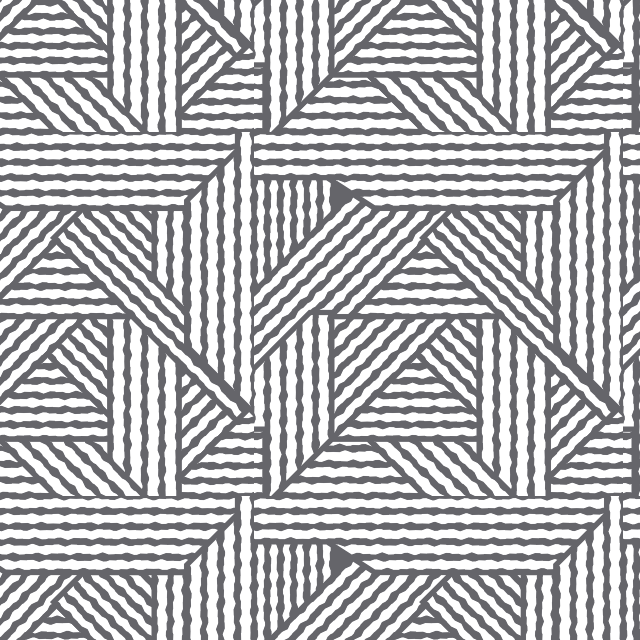
Reproduce this pattern procedurally as a Shadertoy shader.

```glsl
// Repeating patchwork of hand-cut wavy stripes in interlocking straight and diagonal blocks.

const float CANVAS = 768.0;              // design units down the canvas
const vec2 PERIOD = vec2(443.0, 437.0);  // size of one repeat
const vec2 ORIGIN = vec2(305.0, 158.0);  // corner of one repeat, from the top left
const vec3 INK = vec3(0.395, 0.395, 0.417);
const vec3 PAPER = vec3(1.0);
const float LINE = 8.0;                  // ink width between stripes
const float RIM = 3.2;                   // half ink width between blocks

// Stripe normals
const vec2 ACROSS_X = vec2(1.0, 0.0);
const vec2 ACROSS_Y = vec2(0.0, 1.0);
const vec2 SLASH = vec2(0.70711, 0.70711);
const vec2 BACKSLASH = vec2(0.70711, -0.70711);

float hash(float n) {
    return fract(sin(n * 12.99) * 437.58);
}

float triangleWave(float t) {
    return abs(fract(t) - 0.5) * 4.0 - 1.0;
}

// Layered angular waves for a roughly cut edge
float wobble(float t, float seed) {
    float phase = hash(seed);
    return 1.1 * triangleWave(t / 27.0 + phase)
         + 0.75 * triangleWave(t / 15.3 + phase * 7.3);
}

float fill(float d, float pixel) {
    return 1.0 - smoothstep(-0.6 * pixel, 0.6 * pixel, d);
}

float band(float v, float low, float high) {
    return max(low - v, v - high);
}

float max3(float a, float b, float c) {
    return max(a, max(b, c));
}

// Signed distance to the nearest stripe
float stripes(vec2 q, vec2 normal, float start, float spacing) {
    float s = (dot(q, normal) - start) / spacing;
    float along = dot(q, vec2(-normal.y, normal.x));
    float f = fract(s) - 0.5;
    float seed = floor(s) * 2.0 + step(0.0, f) + start * 0.37;
    return abs(f) * spacing - 0.5 * (spacing - LINE) + wobble(along, seed);
}

// Paints one striped block, outlined in ink, over the earlier blocks
void block(inout float paper, vec2 q, float region, vec2 normal,
           float start, float spacing, float pixel) {
    float stripe = max(stripes(q, normal, start, spacing), region + RIM);
    paper = mix(paper, fill(stripe, pixel), fill(region - RIM, pixel));
}

float patchwork(vec2 q, float pixel) {
    float x = q.x, y = q.y;
    float a = dot(q, SLASH), b = dot(q, BACKSLASH);
    float paper = 0.0;

    // Upper diagonals and the triangles between them
    block(paper, q, max(band(a, 135.8, 238.3), 74.0 - y), SLASH, 135.8, 17.1, pixel);
    block(paper, q, max3(x - 95.0, 54.0 - y, a - 135.8), ACROSS_X, 0.0, 15.8, pixel);
    block(paper, q, max3(238.3 - a, b - 53.0, y - 222.0), ACROSS_Y, 222.0, 18.2, pixel);
    block(paper, q, max3(53.0 - b, 233.3 - a, 92.0 - y), BACKSLASH, 53.0, 16.5, pixel);
    block(paper, q, max3(323.0 - x, 102.5 - b, 92.0 - y), ACROSS_X, 323.0, 19.0, pixel);

    // Lower left diagonals and triangle
    float lower = max(band(x, 93.0, 270.0), 222.0 - y);
    block(paper, q, max(lower, a - 326.7), SLASH, 222.7, 17.3, pixel);
    block(paper, q, max3(lower, 326.7 - a, -50.9 - b), BACKSLASH, -50.9, 17.0, pixel);
    block(paper, q, max3(326.7 - a, b + 50.9, y - 369.0), ACROSS_Y, 369.0, 17.5, pixel);

    // Bottom row
    block(paper, q, max3(369.0 - y, b + 164.0, 326.7 - a), ACROSS_Y, 437.0, 19.0, pixel);
    block(paper, q, max3(369.0 - y, -164.0 - b, x - 353.0), BACKSLASH, -164.0, 18.9, pixel);

    // Upright blocks
    float leftPost = max3(max(x - 93.0, 217.0 - y), 200.8 - a, a - 326.7);
    block(paper, q, leftPost, ACROSS_X, 93.0, 19.3, pixel);
    float middlePost = max3(max(band(x, 270.0, 353.0), 222.0 - y), b - 53.0, -88.4 - b);
    block(paper, q, middlePost, ACROSS_X, 270.0, 20.75, pixel);

    // Lower right corner, wrapping into the next repeat
    block(paper, q, max3(353.0 - x, b - 53.0, a - 543.8), SLASH, 543.8, 17.5, pixel);
    block(paper, q, max(353.0 - x, 543.8 - a), ACROSS_Y, 437.0, 18.0, pixel);
    block(paper, q, max(x - 13.0, 357.0 - y), ACROSS_Y, 437.0, 18.0, pixel);

    // Long beam with its slanted lower left end
    float slant = 0.84 * (y - 60.0) - 0.54 * (x - 95.0);
    float beam = min(y - 55.2, max(y - 92.0, slant));
    block(paper, q, beam, ACROSS_Y, 0.0, 18.4, pixel);

    // Tall post, mitred against the beam
    float mitre = min(314.7 - a, 423.0 - x);
    block(paper, q, max3(362.0 - x, mitre, 74.2 - b), ACROSS_X, 363.0, 20.0, pixel);
    return paper;
}

void mainImage(out vec4 fragColor, in vec2 fragCoord) {
    float pixel = CANVAS / iResolution.y;
    vec2 p = vec2(fragCoord.x, iResolution.y - fragCoord.y) * pixel;
    vec2 q = mod(p - ORIGIN, PERIOD);
    fragColor = vec4(mix(INK, PAPER, patchwork(q, pixel)), 1.0);
}
```
